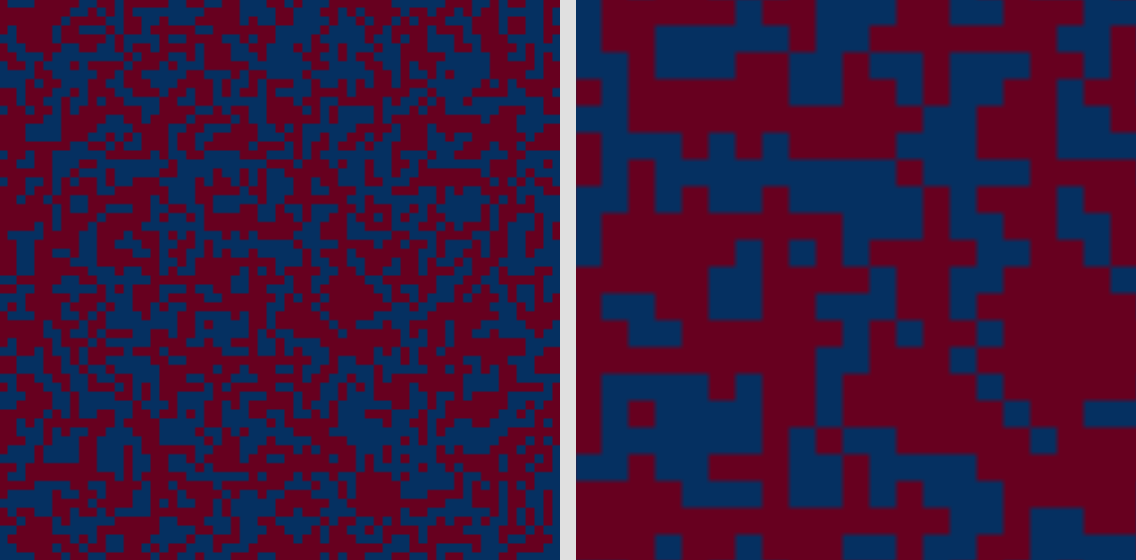
Left: the whole. Right: its middle third, enlarged.
Give the GLSL for this texture, as a Shadertoy shader.

```glsl
// Two-tone mosaic of square cells in dark red and navy, loosely clumped at random.

const vec3 RED  = vec3(0.404, 0.000, 0.122);
const vec3 NAVY = vec3(0.020, 0.188, 0.380);

const float CELLS = 62.7;           // cells across the canvas height
const float EDGE_WIDTH = 0.22;      // soft border, in cells
const float NAVY_SHARE = 0.48;      // share of navy cells
const float SIDE_WEIGHT = 0.16;     // pull of the four side neighbours
const float CORNER_WEIGHT = 0.07;   // pull of the four corner neighbours
const int SEED = 4096;              // also keeps cell indices positive

// Integer hash of a cell, uniform in 0..1
float hash(ivec2 cell) {
    uvec2 v = uvec2(cell + SEED) * 1664525u + 1013904223u;
    v.x += v.y * 1664525u;
    v.y += v.x * 1664525u;
    v ^= v >> 16u;
    v.x += v.y * 1664525u;
    v.y += v.x * 1664525u;
    v ^= v >> 16u;
    return float((v.x ^ v.y) >> 8u) / 16777216.0;
}

// 1 for a navy cell, 0 for a red one; neighbours add slight clumping
float navyCell(ivec2 cell) {
    float field = 0.0;
    for (int y = -1; y <= 1; y++) {
        for (int x = -1; x <= 1; x++) {
            int ring = abs(x) + abs(y);
            float weight = ring == 0 ? 1.0 : ring == 1 ? SIDE_WEIGHT : CORNER_WEIGHT;
            field += weight * (hash(cell + ivec2(x, y)) - 0.5);
        }
    }
    return step(0.5 - NAVY_SHARE, field);
}

void mainImage(out vec4 fragColor, in vec2 fragCoord) {
    // Grid with a cell centred on the canvas
    vec2 grid = CELLS * (fragCoord - 0.5 * iResolution.xy) / iResolution.y;
    ivec2 cell = ivec2(floor(grid));

    // Blend the four nearest cells across a narrow border
    float edge = max(EDGE_WIDTH, CELLS / iResolution.y);
    vec2 blend = clamp((fract(grid) - 0.5) / edge + 0.5, 0.0, 1.0);
    float lower = mix(navyCell(cell), navyCell(cell + ivec2(1, 0)), blend.x);
    float upper = mix(navyCell(cell + ivec2(0, 1)), navyCell(cell + ivec2(1, 1)), blend.x);

    fragColor = vec4(mix(RED, NAVY, mix(lower, upper, blend.y)), 1.0);
}
```
